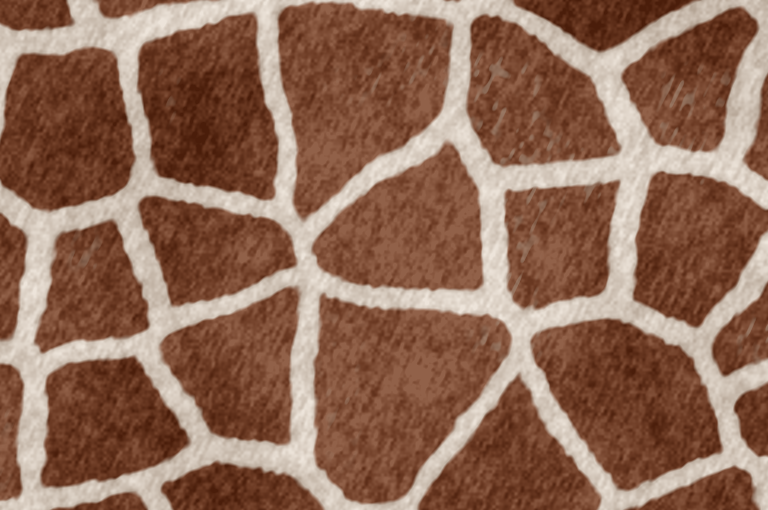
A Shadertoy shader for this texture:

```glsl
const vec2 CELLS = vec2(3.6, 3.0);       // patches per canvas height
const float JITTER = 0.78;
const float HALF_BAND = 0.023;           // half width of the pale bands
const float BAND_VARIATION = 0.013;
const float CORNER_ROUND = 0.018;
const float RAGGED = 0.012;              // depth of the hairy edge
const float EDGE_BLUR = 0.0035;
const vec2 HAIR_SCALE = vec2(135.0, 55.0);
const float HAIR_ANGLE = 0.45;
const vec3 BROWN_DARK = vec3(0.29, 0.115, 0.04);
const vec3 BROWN_MID = vec3(0.43, 0.235, 0.145);
const vec3 BROWN_LIGHT = vec3(0.57, 0.38, 0.285);
const vec3 CREAM_SHADE = vec3(0.66, 0.59, 0.525);
const vec3 CREAM_LIGHT = vec3(0.93, 0.895, 0.855);

float hash(vec2 p) {
    vec3 q = fract(p.xyx * 0.1031);
    q += dot(q, q.yzx + 33.33);
    return fract((q.x + q.y) * q.z);
}

float noise(vec2 p) {
    vec2 i = floor(p), f = fract(p);
    f = f * f * (3.0 - 2.0 * f);
    return mix(mix(hash(i), hash(i + vec2(1, 0)), f.x),
               mix(hash(i + vec2(0, 1)), hash(i + vec2(1, 1)), f.x), f.y);
}

float fbm(vec2 p) {
    float sum = 0.0, gain = 0.53;
    for (int i = 0; i < 4; i++) {
        sum += gain * noise(p);
        p = mat2(1.6, 1.2, -1.2, 1.6) * p + 7.3;
        gain *= 0.5;
    }
    return sum;
}

mat2 rotation(float a) {
    return mat2(cos(a), sin(a), -sin(a), cos(a));
}

float smoothMin(float a, float b, float k) {
    float h = max(k - abs(a - b), 0.0) / k;
    return min(a, b) - 0.25 * h * h * k;
}

vec2 seedPoint(vec2 cell) {
    vec2 r = vec2(hash(cell + 11.7), hash(cell + 47.2));
    return (cell + 0.5 + JITTER * (r - 0.5)) / CELLS;
}

// x: distance to the nearest patch border, y: random value of the patch
vec2 patches(vec2 p) {
    vec2 base = floor(p * CELLS), home = base, toHome = vec2(9.0);
    for (int y = -2; y <= 2; y++)
    for (int x = -2; x <= 2; x++) {
        vec2 cell = base + vec2(x, y);
        vec2 d = seedPoint(cell) - p;
        if (dot(d, d) < dot(toHome, toHome)) { toHome = d; home = cell; }
    }
    float border = 1.0;
    for (int y = -2; y <= 2; y++)
    for (int x = -2; x <= 2; x++) {
        if (x == 0 && y == 0) continue;
        vec2 d = seedPoint(home + vec2(x, y)) - p;
        float plane = dot(0.5 * (toHome + d), normalize(d - toHome));
        border = smoothMin(border, plane, CORNER_ROUND);
    }
    return vec2(border, hash(home + 5.1));
}

void mainImage(out vec4 fragColor, in vec2 fragCoord) {
    vec2 p = fragCoord / iResolution.y;

    // Gently bent patch outlines with hairy teeth
    vec2 bend = vec2(noise(p * 7.0), noise(p * 7.0 + 31.0)) - 0.5;
    vec2 cellInfo = patches(p + 0.03 * bend + 3.0);
    vec2 hairUv = rotation(HAIR_ANGLE) * p;
    float teeth = 0.6 * noise(hairUv * vec2(85.0, 38.0))
                + 0.4 * noise(p * 45.0 + 9.0) - 0.5;
    float halfBand = HALF_BAND + BAND_VARIATION * (noise(p * 4.0 + 60.0) - 0.5);
    float edge = cellInfo.x - halfBand + RAGGED * teeth;
    float soft = EDGE_BLUR + 0.5 / iResolution.y;
    float brownMask = smoothstep(-soft, soft, edge);

    // Fine hair grain and broad shading
    float hair = noise(hairUv * HAIR_SCALE) - 0.5;
    float grain = noise(p * 160.0 + 20.0) - 0.5;
    float shade = fbm(p * 3.0 + 14.0) - 0.5;
    float mottling = fbm(p * 18.0 + 80.0) - 0.5;

    // Brown coat
    float tone = 0.54 + 0.9 * shade + 0.5 * mottling + 0.55 * hair
               + 0.4 * grain + 0.25 * (cellInfo.y - 0.5);
    tone = clamp(tone, 0.0, 1.0);
    vec3 brown = mix(BROWN_DARK, BROWN_MID, min(tone * 2.0, 1.0));
    brown = mix(brown, BROWN_LIGHT, max(tone * 2.0 - 1.0, 0.0));

    // Sparse pale scuffs
    float scuff = smoothstep(0.68, 0.85, noise(p * 6.0 + 51.0))
                * smoothstep(0.6, 0.9, noise(hairUv * vec2(100.0, 45.0) + 70.0));
    brown = mix(brown, CREAM_SHADE, 0.5 * scuff);

    // Cream bands
    float light = 0.64 + 0.6 * shade + 0.4 * mottling + 0.4 * hair + 0.25 * grain;
    light -= 0.2 * smoothstep(-0.012, 0.0, edge);
    vec3 cream = mix(CREAM_SHADE, CREAM_LIGHT, clamp(light, 0.0, 1.0));

    fragColor = vec4(mix(cream, brown, brownMask), 1.0);
}
```
